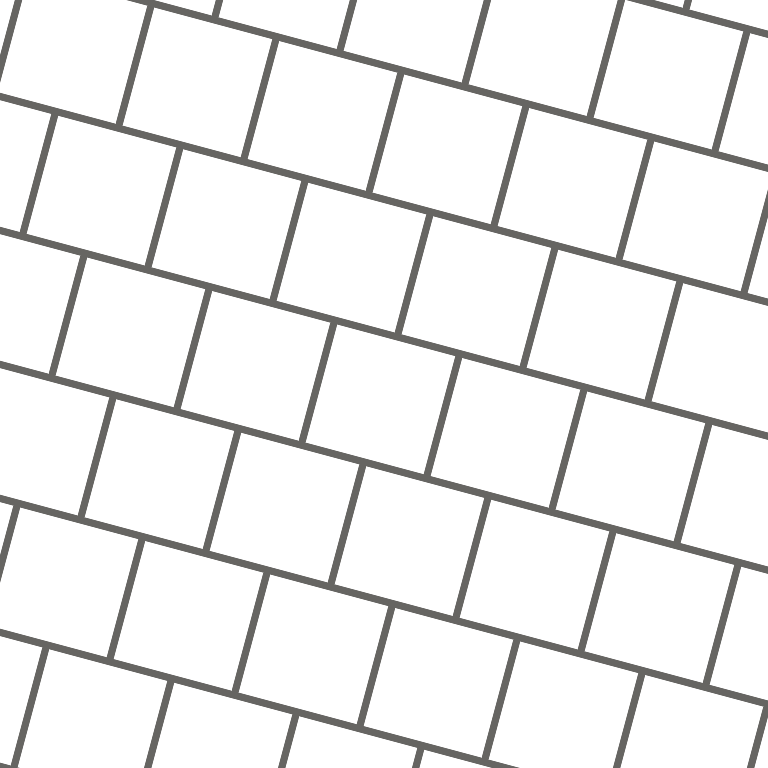
Give the GLSL for this pattern, as a three.js fragment shader.

```glsl
// Outlined square bricks in running bond, the whole wall turned fifteen degrees.
// Rotated tile coordinates shift every other row by half a brick, and the
// distance to the nearest bed or side joint is drawn as a thin grey line.

varying vec2 vUv;

const float BRICK_SIZE = 0.1685; // brick pitch as a share of the canvas

// Turns a point counterclockwise
vec2 rotate(vec2 p, float angle) {
  float c = cos(angle);
  float s = sin(angle);
  return mat2(c, s, -s, c) * p;
}

// Distance to the nearest whole number
float distanceToInteger(float x) {
  return abs(fract(x + 0.5) - 0.5);
}

// Distance to the nearest joint, in brick units
float jointDistance(vec2 p) {
  float stagger = 0.5 * mod(floor(p.y), 2.0);
  float side = distanceToInteger(p.x + stagger);
  float bed = distanceToInteger(p.y);
  return min(side, bed);
}

void main() {
  vec2 brick = (rotate(vUv, radians(15.0)) - vec2(0.270, 0.5076)) / BRICK_SIZE;

  // Half a pixel of smoothing on either side of the line edge
  float halfPixel = 0.5 * fwidth(vUv.x) / BRICK_SIZE;
  float line = 1.0 - smoothstep(-halfPixel, halfPixel, jointDistance(brick) - 0.028);

  vec3 face = vec3(1.0);
  vec3 joint = vec3(0.40, 0.395, 0.385);
  gl_FragColor = vec4(mix(face, joint, line), 1.0);
}
```
